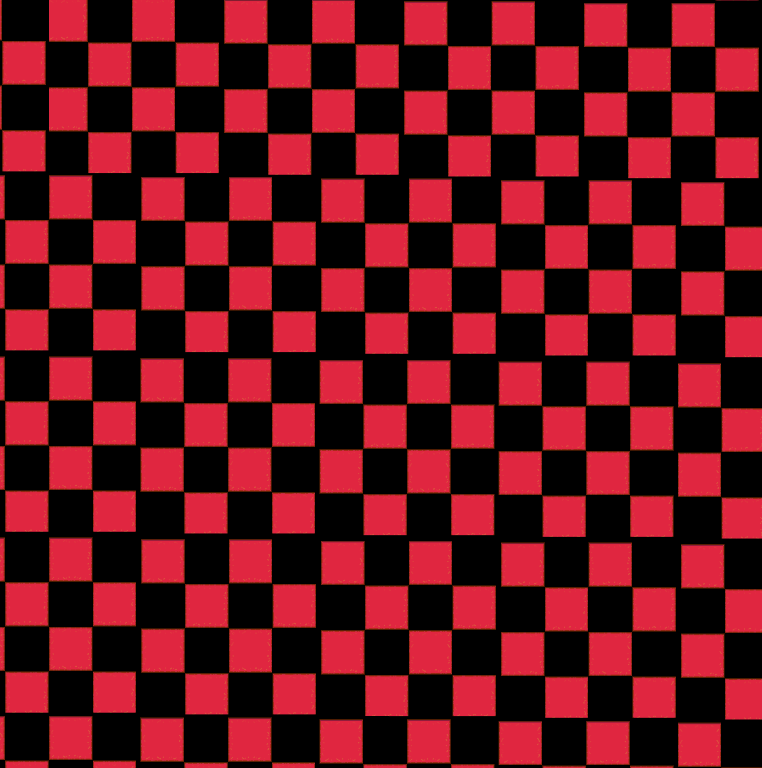
Write a WebGL 1 fragment shader that draws this pattern.

```glsl
precision highp float;
// Red and black checkerboard built from slightly misaligned 4 x 4 patches with worn edges.

uniform vec2 u_resolution;

const vec2 PITCH = vec2(43.8, 44.7);   // one square, on a canvas 768 units tall
const vec2 PATCH = vec2(179.5, 179.7); // four squares and a thin black seam

// Broken line pattern along a square's edge, from layered sines.
float dashes(float t, float seed) {
  float wave = sin(t * 1.15 + seed) + sin(t * 0.47 + seed * 2.3) + 0.7 * sin(t * 2.3 + seed * 1.7);
  return smoothstep(0.0, 1.1, wave);
}

// Soft line of the given half width, centred on d = 0.
float line(float d, float halfWidth, float blur) {
  return 1.0 - smoothstep(halfWidth - 0.5 * blur, halfWidth + 0.5 * blur, abs(d));
}

// Colour of one red square; g is measured from its centre, y downwards.
vec3 redSquare(vec2 g, vec2 index, float blur) {
  vec2 inset = vec2(21.3, 21.4) - abs(g);
  float depth = min(inset.x, inset.y);
  float seed = dot(index, vec2(1.7, 2.9));
  float along = inset.x < inset.y ? g.y : g.x;
  bool topEdge = inset.y < inset.x && g.y < 0.0;

  // Worn rim, darker and purple along the top of each patch
  vec3 rim = mix(vec3(0.66, 0.17, 0.09), vec3(0.75, 0.18, 0.25), dashes(along, seed));
  if (topEdge && index.y < 0.5) rim = vec3(0.56, 0.11, 0.23);
  vec3 color = mix(rim, vec3(0.88, 0.15, 0.25), smoothstep(0.4, 0.4 + blur, depth));

  // Dashed orange scuffs just inside the rim, strongest at right and bottom
  float side = topEdge ? 0.25 : (g.x + g.y > 0.0 ? 0.75 : 0.4);
  float scuff = line(depth - 3.2 - 0.8 * sin(along * 0.9 + seed), 0.6, blur);
  color = mix(color, vec3(0.86, 0.36, 0.24), side * scuff * dashes(along + 5.0, seed));

  // Brown outline around the red
  return mix(vec3(0.33, 0.12, 0.01), color, clamp(0.5 + depth / blur, 0.0, 1.0));
}

void main() {
  float unit = 768.0 / u_resolution.y;
  vec2 p = vec2(gl_FragCoord.x, u_resolution.y - gl_FragCoord.y) * unit;

  // Patch under this point; the top row is shifted sideways
  float row = floor((p.y + 6.0 - 0.0095 * p.x) / PATCH.y);
  float start = row < 0.5 ? -135.0 : -38.0;
  float col = floor((p.x - start + 3.5) / PATCH.x);
  bool overlap = row < 0.5 && p.x < 49.0;
  if (overlap) col = 0.0;

  // Uneven placement: columns sink to the right, rows drift alternately
  vec2 origin = vec2(start, -3.4) + vec2(col, row) * PATCH;
  origin.x -= 0.8 + 0.4 * col * cos(3.14159 * max(row, 1.0));
  origin.y += 1.7 * col + 1.5 * cos(1.4 * (row - 3.0));
  if (overlap) origin.x += 6.5;

  // Square within the patch
  vec2 q = p - origin;
  vec2 index = floor(q / PITCH);
  vec2 g = q - (index + 0.5) * PITCH;
  bool inPatch = min(index.x, index.y) > -0.5 && max(index.x, index.y) < 3.5;
  bool isRed = mod(index.x + index.y, 2.0) < 0.5;

  vec3 color = vec3(0.0);
  if (inPatch && isRed) {
    vec2 edge = 0.5 * PITCH - abs(g);
    float cover = clamp(0.5 + min(edge.x, edge.y) / unit, 0.0, 1.0);
    cover *= clamp(0.5 + (175.5 - q.y) / unit, 0.0, 1.0);
    color = redSquare(g, index, unit) * cover;
  }
  gl_FragColor = vec4(color, 1.0);
}
```
